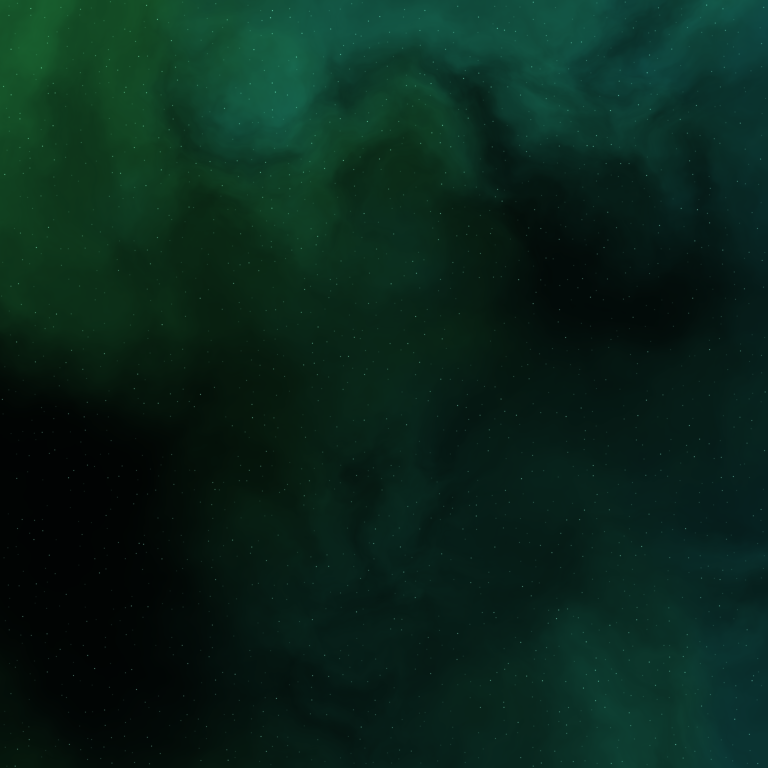
Reproduce this texture procedurally as a WebGL 1 fragment shader.

```glsl
precision highp float;
// Dark green and teal nebula: soft warped clouds, black voids and faint tiny stars.

uniform vec2 u_resolution;

const vec3 VOID_COLOR = vec3(0.002, 0.010, 0.009);
const vec3 GREEN_GAS = vec3(0.090, 0.355, 0.170);
const vec3 TEAL_GAS = vec3(0.078, 0.360, 0.285);
const vec3 BLUE_GAS = vec3(0.062, 0.320, 0.310);
const vec3 STAR_COLOR = vec3(0.42, 0.66, 0.58);
const float BASE_DENSITY = 0.42;
const float CLOUD_SCALE = 3.0;
const float WARP_AMOUNT = 0.24;
const float CLOUD_CONTRAST = 0.55;
const float WISP_SCALE = 8.5;
const float WISP_CONTRAST = 0.95;
const float STAR_CELLS = 60.0;
const float STAR_SHARE = 0.60;
const float STAR_RADIUS = 0.0008;

vec2 hash2(vec2 p) {
  vec3 q = fract(p.xyx * vec3(0.1031, 0.1030, 0.0973));
  q += dot(q, q.yzx + 33.33);
  return fract((q.xx + q.yz) * q.zy);
}

vec2 gradientAt(vec2 cell) {
  float angle = 6.2832 * hash2(cell + 71.0).x;
  return vec2(cos(angle), sin(angle));
}

float gradientNoise(vec2 p) {
  vec2 i = floor(p);
  vec2 f = p - i;
  vec2 u = f * f * f * (f * (f * 6.0 - 15.0) + 10.0);
  vec2 e = vec2(0.0, 1.0);
  float low = mix(dot(gradientAt(i), f),
                  dot(gradientAt(i + e.yx), f - e.yx), u.x);
  float high = mix(dot(gradientAt(i + e.xy), f - e.xy),
                   dot(gradientAt(i + e.yy), f - e.yy), u.x);
  return mix(low, high, u.y);
}

float fbm(vec2 p) {
  mat2 turn = mat2(1.6, 1.2, -1.2, 1.6);
  float sum = 0.0;
  float amplitude = 0.6;
  for (int octave = 0; octave < 6; octave++) {
    sum += amplitude * gradientNoise(p);
    p = turn * p + 17.3;
    amplitude *= 0.5;
  }
  return sum;
}

// Soft elliptical spot, 1 at its center
float spot(vec2 p, vec2 center, vec2 radii) {
  vec2 d = (p - center) / radii;
  return exp(-dot(d, d));
}

// Large-scale layout: bright top and corners, voids at left and upper right
float gasLayout(vec2 p) {
  float density = BASE_DENSITY + 0.37 * smoothstep(0.55, 1.05, p.y);
  density += 0.16 * spot(p, vec2(0.0, 0.97), vec2(0.22, 0.25));
  density += 0.25 * spot(p, vec2(0.92, 0.0), vec2(0.24, 0.14));
  density += 0.10 * spot(p, vec2(0.60, 0.88), vec2(0.18, 0.14));
  density -= 0.38 * spot(p, vec2(0.06, 0.39), vec2(0.28, 0.18));
  density -= 0.36 * spot(p, vec2(0.17, 0.12), vec2(0.28, 0.26));
  density -= 0.36 * spot(p, vec2(0.76, 0.66), vec2(0.24, 0.19));
  density -= 0.13 * spot(p, vec2(0.74, 0.29), vec2(0.18, 0.18));
  return 0.5 * (density + sqrt(density * density + 0.003));
}

vec3 gasTint(vec2 p, float drift) {
  float teal = smoothstep(0.20, 0.82, p.x + 0.6 * drift
             + 0.22 * smoothstep(0.65, 1.0, p.y) * smoothstep(0.1, 0.4, p.x)
             + 0.28 * smoothstep(0.45, 0.1, p.y));
  float blue = smoothstep(0.80, 1.05, p.x + 0.4 * drift);
  return mix(mix(GREEN_GAS, TEAL_GAS, teal), BLUE_GAS, blue);
}

// One faint dot per occupied cell, kept at least a pixel wide
float stars(vec2 p, float pixel) {
  vec2 cell = floor(p * STAR_CELLS);
  vec2 center = (cell + 0.12 + 0.76 * hash2(cell + 5.0)) / STAR_CELLS;
  vec2 pick = hash2(cell + 131.0);
  float radius = max(STAR_RADIUS, 0.6 * pixel);
  float coverage = STAR_RADIUS * STAR_RADIUS / (radius * radius);
  vec2 d = (p - center) / radius;
  float light = mix(0.14, 0.62, pick.y * pick.y * pick.y);
  return step(pick.x, STAR_SHARE) * light * coverage * exp(-dot(d, d));
}

void main() {
  float side = min(u_resolution.x, u_resolution.y);
  vec2 p = gl_FragCoord.xy / side;

  // Warped clouds
  vec2 q = p * CLOUD_SCALE;
  vec2 warp = vec2(fbm(q + 3.7), fbm(q + 41.2));
  vec2 bent = p + WARP_AMOUNT * warp;
  float cloud = fbm(bent * CLOUD_SCALE * 1.3 + 12.0);
  float wisp = fbm(bent * WISP_SCALE + 63.0);
  float wispMask = smoothstep(-0.1, 0.3, gradientNoise(p * 3.1 + 27.0));
  float density = gasLayout(bent) * max(0.0, 1.0 + CLOUD_CONTRAST * cloud
                + WISP_CONTRAST * wisp * mix(0.25, 0.9, wispMask));

  vec3 color = VOID_COLOR + gasTint(bent, warp.y) * density;
  color += STAR_COLOR * stars(p, 1.0 / side);
  gl_FragColor = vec4(color, 1.0);
}
```
